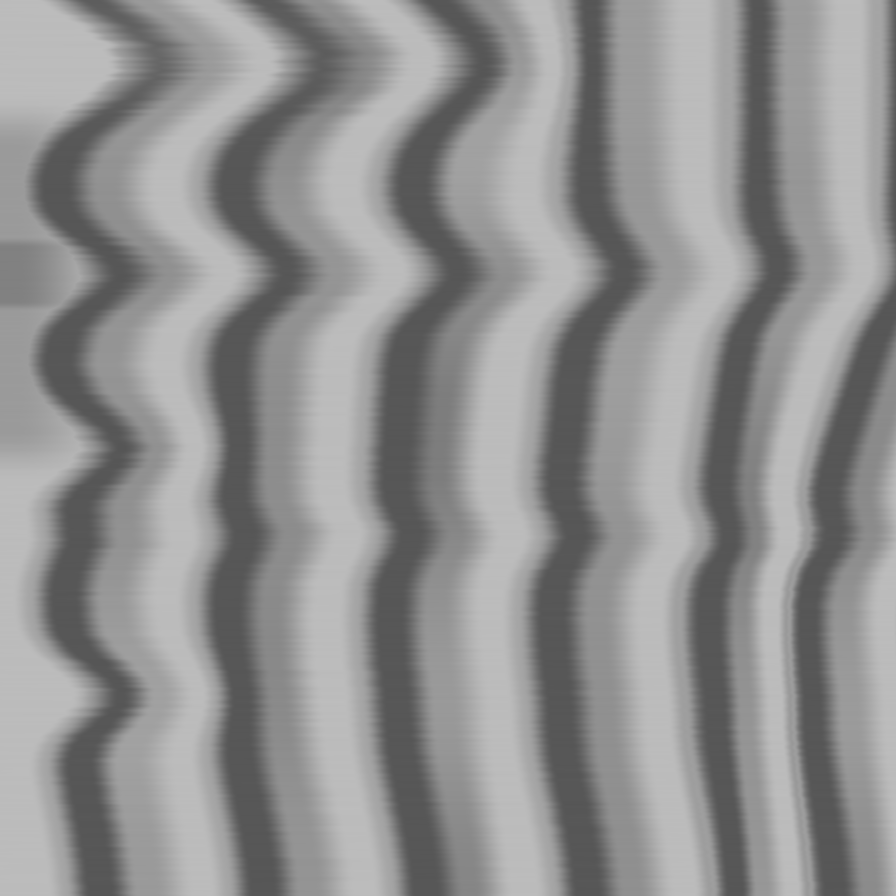
Give the GLSL for this pattern, as a WebGL 1 fragment shader.

```glsl
precision highp float;
// Six soft grey folds run down the canvas like draped cloth. Each fold is a
// dark core with a pale lead-in and a mid-grey shoulder; a shared sideways
// displacement bends them, and fine row noise adds brushed streaks.

uniform vec2 u_resolution;

#define SPACING 0.2
#define FIRST_FOLD 0.0586
#define LIGHT_TONE 0.735
#define DARK_TONE 0.34
#define PALE_TONE 0.645
#define SHOULDER_DARK 0.49
#define SHOULDER_LIGHT 0.63
#define STREAK_ROWS 210.0
#define STREAK_SHIFT 0.006
#define KINK_BLUR 0.7

vec2 gradientAt(vec2 cell) {
  float h = fract(sin(dot(cell, vec2(127.1, 311.7))) * 43758.5);
  return vec2(cos(6.2832 * h), sin(6.2832 * h));
}

float gradientNoise(vec2 p) {
  vec2 cell = floor(p);
  vec2 f = fract(p);
  vec2 w = f * f * f * (f * (f * 6.0 - 15.0) + 10.0);
  float a = dot(gradientAt(cell), f);
  float b = dot(gradientAt(cell + vec2(1.0, 0.0)), f - vec2(1.0, 0.0));
  float c = dot(gradientAt(cell + vec2(0.0, 1.0)), f - vec2(0.0, 1.0));
  float d = dot(gradientAt(cell + 1.0), f - 1.0);
  return mix(mix(a, b, w.x), mix(c, d, w.x), w.y);
}

float bump(float x, float centre, float width) {
  float d = (x - centre) / width;
  return exp(-d * d);
}

float softStep(float centre, float halfWidth, float x) {
  return smoothstep(centre - halfWidth, centre + halfWidth, x);
}

float band(float low, float high, float soft, float x) {
  return softStep(low, soft, x) - softStep(high, soft, x);
}

// Sideways kinks, strongest at the left; p.y runs downwards.
float kinks(vec2 p) {
  float leftOnly = 1.0 - smoothstep(0.1, 0.32, p.x);
  float top = (0.14 - 0.11 * p.x) * (1.0 - smoothstep(0.54, 0.68, p.x));
  return top * bump(p.y, 0.07, 0.068)
    + (0.08 - 0.05 * p.x) * bump(p.y, 0.305, 0.048)
    + 0.075 * leftOnly * bump(p.y, 0.5, 0.048)
    + (0.018 + 0.01 * p.x) * bump(p.y, 0.6, 0.035)
    + (0.006 + 0.066 * leftOnly) * bump(p.y, 0.775, 0.045);
}

// Slow lean of the folds, crowding them at the lower right.
float drift(vec2 p) {
  float lean = 0.02 - 0.1 * p.x - 0.07 * smoothstep(0.79, 0.92, p.x);
  return lean * smoothstep(0.2, 0.7, p.y) + 0.045 * smoothstep(0.74, 1.02, p.y);
}

// Cross-section of one fold; q is the offset from its dark core in spacings.
float foldTone(float q, float id, vec2 p, float blur) {
  float vary = gradientNoise(vec2(id * 3.7 + 0.4, p.y * 3.0 + id));
  float shoulder = mix(SHOULDER_DARK, SHOULDER_LIGHT, clamp(0.5 + 1.3 * vary, 0.0, 1.0));
  float topRight = smoothstep(0.55, 0.7, p.x) * (1.0 - smoothstep(0.1, 0.32, p.y));
  float lowerRight = smoothstep(0.6, 0.9, p.x) * smoothstep(0.4, 0.7, p.y);
  float core = mix(DARK_TONE, 0.4, bump(p.y, 0.06, 0.06) * (1.0 - smoothstep(0.2, 0.5, p.x)));
  shoulder = mix(shoulder, 0.61, topRight);

  float tone = mix(LIGHT_TONE, mix(PALE_TONE, 0.58, lowerRight), softStep(-0.26, 0.06, q));
  tone += 0.07 * lowerRight * bump(q, -0.17, 0.035);
  tone = mix(tone, core, softStep(-0.135 + 0.04 * topRight, 0.075 + blur, q));
  tone = mix(tone, shoulder, softStep(0.15 - 0.04 * topRight, 0.085 + blur, q));
  return mix(tone, LIGHT_TONE, softStep(0.44 + 0.1 * vary, 0.12 + 0.5 * blur, q));
}

// Grey rows that fill the left margin.
float marginShade(vec2 p) {
  float rows = 0.13 * band(0.135, 0.51, 0.03, p.y) + 0.1 * band(0.27, 0.342, 0.006, p.y);
  return rows * (1.0 - smoothstep(0.02, 0.13, p.x));
}

void main() {
  vec2 p = gl_FragCoord.xy / u_resolution;
  p.y = 1.0 - p.y;

  // Bend the folds and shift each row a little.
  float kink = kinks(p);
  float streak = gradientNoise(vec2(p.x * 4.0, p.y * STREAK_ROWS));
  float x = p.x + 0.05 * pow(p.x, 8.0) - kink - drift(p);
  x += STREAK_SHIFT * streak * (0.5 + 12.0 * kink);

  // Repeat across, holding the light edge left of the first fold.
  float phase = max((x - FIRST_FOLD) / SPACING, -0.34);
  float id = floor(phase + 0.35);
  float tone = foldTone(phase - id, id, p, min(KINK_BLUR * kink, 0.08));

  tone = min(tone, LIGHT_TONE - marginShade(p));
  tone += 0.008 * streak;
  gl_FragColor = vec4(vec3(tone), 1.0);
}
```
